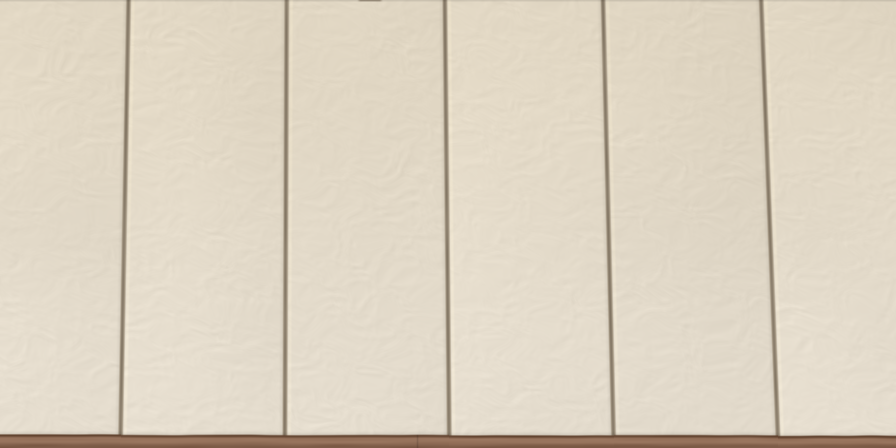
Give the GLSL for this texture, as a WebGL 1 fragment shader.

```glsl
precision highp float;
// Cream embossed vertical siding boards with narrow grooves above a brown base trim.
uniform vec2 u_resolution;

// Lengths are in canvas heights
const float SPACING_TOP = 0.3530;
const float SPACING_BOTTOM = 0.3672;
const float CENTER_TOP = 0.9930;
const float CENTER_BOTTOM = 1.0030;
const float GROOVE_HALF = 0.0052;
const float TRIM_TOP = 0.0285;
const float GRAIN_SCALE = 34.0;
const float GRAIN_DEPTH = 0.040;

const vec3 CREAM_TOP = vec3(0.882, 0.842, 0.765);
const vec3 CREAM_BOTTOM = vec3(0.898, 0.866, 0.808);
const vec3 GROOVE_EDGE = vec3(0.66, 0.61, 0.53);
const vec3 GROOVE_CORE = vec3(0.53, 0.48, 0.41);
const vec3 TRIM_LIGHT = vec3(0.59, 0.45, 0.36);
const vec3 TRIM_DARK = vec3(0.48, 0.35, 0.27);
const vec3 TRIM_SHADOW = vec3(0.39, 0.27, 0.19);

float hash(vec2 p) {
  vec3 q = fract(vec3(p.xyx) * 0.1031);
  q += dot(q, q.yzx + 33.33);
  return fract((q.x + q.y) * q.z);
}

float noise(vec2 p) {
  vec2 i = floor(p), f = fract(p);
  f = f * f * (3.0 - 2.0 * f);
  return mix(mix(hash(i), hash(i + vec2(1.0, 0.0)), f.x),
             mix(hash(i + vec2(0.0, 1.0)), hash(i + vec2(1.0, 1.0)), f.x), f.y);
}

// Leathery wrinkles: warped ridges over three octaves
float wrinkles(vec2 p) {
  p *= GRAIN_SCALE * vec2(0.8, 1.15);
  p += 1.6 * vec2(noise(p * 0.6 + 7.0), noise(p * 0.6 + 31.0));
  float sum = 0.0, gain = 0.5;
  for (int i = 0; i < 3; i++) {
    sum += gain * (1.0 - abs(2.0 * noise(p) - 1.0));
    p = mat2(1.5, 1.1, -1.1, 1.5) * p + 11.3;
    gain *= 0.55;
  }
  return sum;
}

// Smoothed coverage of a band around zero
float band(float d, float halfWidth, float blur) {
  return 1.0 - smoothstep(halfWidth - blur, halfWidth + blur, abs(d));
}

void main() {
  vec2 uv = gl_FragCoord.xy / u_resolution;
  vec2 p = gl_FragCoord.xy / u_resolution.y;
  float pixel = 1.0 / u_resolution.y;
  float blur = max(pixel, 0.0025);

  // Grooves fan out slightly toward the base
  float spacing = mix(SPACING_BOTTOM, SPACING_TOP, p.y);
  float center = mix(CENTER_BOTTOM, CENTER_TOP, p.y);
  float along = (p.x - center) / spacing;
  float groove = floor(along + 0.5);
  float d = (along - groove) * spacing;
  float board = floor(along);
  float across = fract(along);

  // Board tone, with broad patches and variation between boards
  vec3 color = mix(CREAM_BOTTOM, CREAM_TOP, smoothstep(0.0, 1.0, p.y));
  color += 0.014 * (hash(vec2(board + 20.0, 3.0)) - 0.5);
  color += 0.016 * (noise(p * vec2(5.0, 4.0) + 3.0) - 0.5);
  color += 0.010 * (0.5 - across) + 0.012 * (0.4 - uv.x);

  // Embossed grain lit from the upper left
  vec2 lightStep = vec2(-0.0032, 0.0040);
  vec2 grainPos = p + vec2(board * 2.37 + 30.0, 5.0);
  float relief = wrinkles(grainPos - lightStep) - wrinkles(grainPos + lightStep);
  color += GRAIN_DEPTH * clamp(relief, -0.6, 0.6) * mix(0.6, 1.1, noise(p * 9.0));

  // Groove with soft shade on the left and a pale lip on the right
  float wear = noise(vec2(groove * 9.0 + 40.0, p.y * 14.0));
  color *= 1.0 - 0.05 * band(d + 0.006, 0.004, 0.005);
  color += vec3(0.030, 0.028, 0.015) * band(d - 0.0105, 0.003, 0.003);
  color = mix(color, GROOVE_EDGE, band(d, GROOVE_HALF, blur));
  color = mix(color, GROOVE_CORE - 0.05 * wear, 0.85 * band(d + 0.0004, 0.0026, blur));

  // Faint shade and a short dark chip along the top edge
  float topGap = 1.0 - p.y;
  color *= 1.0 - 0.10 * (1.0 - smoothstep(0.0, 0.006, topGap));
  float chip = band(p.x - 0.826, 0.025, 0.005) * (1.0 - smoothstep(0.001, 0.005, topGap));
  color = mix(color, GROOVE_CORE, 0.8 * chip);

  // Base trim below the uneven lower ends of the boards
  float endLine = TRIM_TOP + 0.003 * (hash(vec2(board + 11.0, 8.0)) - 0.5)
                + 0.0015 * (noise(vec2(p.x * 18.0, 2.0)) - 0.5);
  float depth = endLine - p.y;
  vec3 trim = mix(TRIM_LIGHT, TRIM_DARK, smoothstep(0.014, 0.027, depth));
  trim = mix(TRIM_SHADOW, trim, smoothstep(0.002, 0.009, depth));
  trim += 0.035 * (noise(vec2(p.x * 12.0, p.y * 160.0)) - 0.5);
  trim *= 1.0 - 0.15 * band(p.x - 0.932, 0.0015, blur);
  color *= 1.0 - 0.07 * smoothstep(-0.010, 0.0, depth);
  color = mix(color, trim, smoothstep(-blur, blur, depth));

  gl_FragColor = vec4(clamp(color, 0.0, 1.0), 1.0);
}
```
